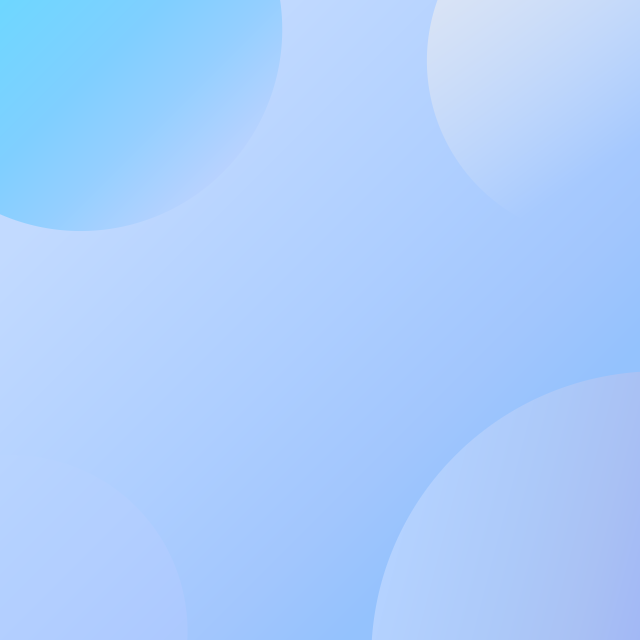
Write a Shadertoy shader that draws this background.

```glsl
// Four large soft gradient discs in the corners of a pale blue diagonal gradient.

// Discs: centre x, centre y, radius
const vec3 CYAN_DISC  = vec3(0.126, 0.954, 0.315);
const vec3 CREAM_DISC = vec3(0.947, 0.905, 0.280);
const vec3 LILAC_DISC = vec3(1.029, -0.029, 0.449);
const vec3 PALE_DISC  = vec3(0.018, 0.014, 0.275);

// Gradient directions, measured from the upper left corner
const vec2 DIAGONAL  = vec2(0.5, 0.5);
const vec2 CREAM_DIR = vec2(0.55, 0.835);
const vec2 LILAC_DIR = vec2(0.96, 0.25);

// Positions of the four colours along each gradient
const vec4 SKY_STOPS   = vec4(0.20, 0.50, 0.66, 0.77);
const vec4 CYAN_STOPS  = vec4(0.00, 0.13, 0.21, 0.31);
const vec4 LILAC_STOPS = vec4(0.80, 0.99, 1.11, 1.21);
const vec4 PALE_STOPS  = vec4(0.36, 0.44, 0.50, 0.63);
const vec2 CREAM_FADE  = vec2(0.376, 0.736);
const float CREAM_OPACITY = 0.80;

const vec3 SKY_LIGHT = vec3(0.761, 0.855, 1.000);
const vec3 SKY_MID   = vec3(0.680, 0.808, 1.000);
const vec3 SKY_BLUE  = vec3(0.635, 0.777, 0.993);
const vec3 SKY_DEEP  = vec3(0.580, 0.759, 0.992);

const vec3 CYAN_BRIGHT = vec3(0.431, 0.843, 1.000);
const vec3 CYAN_MID    = vec3(0.500, 0.812, 1.000);
const vec3 CYAN_SOFT   = vec3(0.580, 0.812, 1.000);
const vec3 CYAN_PALE   = vec3(0.722, 0.824, 1.000);

const vec3 LILAC_LIGHT = vec3(0.706, 0.824, 1.000);
const vec3 LILAC_MID   = vec3(0.675, 0.788, 0.975);
const vec3 LILAC_GREY  = vec3(0.663, 0.757, 0.957);
const vec3 LILAC_DEEP  = vec3(0.635, 0.722, 0.961);

const vec3 PALE_LIGHT = vec3(0.722, 0.831, 1.000);
const vec3 PALE_MID   = vec3(0.706, 0.819, 1.000);
const vec3 PALE_BLUE  = vec3(0.700, 0.810, 1.000);
const vec3 PALE_DEEP  = vec3(0.676, 0.788, 0.998);

const vec3 CREAM = vec3(0.882, 0.906, 0.953);

// Position of t between a and b, limited to 0..1
float span(float a, float b, float t) {
    return clamp((t - a) / (b - a), 0.0, 1.0);
}

// Piecewise linear gradient through four colours
vec3 ramp(float t, vec4 stops, vec3 a, vec3 b, vec3 c, vec3 d) {
    vec3 color = mix(a, b, span(stops.x, stops.y, t));
    color = mix(color, c, span(stops.y, stops.z, t));
    return mix(color, d, span(stops.z, stops.w, t));
}

// Antialiased coverage of a disc
float discMask(vec2 p, vec3 disc) {
    float pixel = 1.0 / iResolution.y;
    float edge = length(p - disc.xy) - disc.z;
    return clamp(0.5 - edge / pixel, 0.0, 1.0);
}

void mainImage(out vec4 fragColor, in vec2 fragCoord) {
    vec2 p = fragCoord / iResolution.y;
    vec2 fromTop = vec2(p.x, 1.0 - p.y);
    float diagonal = dot(fromTop, DIAGONAL);

    // Background
    vec3 color = ramp(diagonal, SKY_STOPS, SKY_LIGHT, SKY_MID, SKY_BLUE, SKY_DEEP);

    // Upper left disc
    vec3 cyan = ramp(diagonal, CYAN_STOPS, CYAN_BRIGHT, CYAN_MID, CYAN_SOFT, CYAN_PALE);
    color = mix(color, cyan, discMask(p, CYAN_DISC));

    // Upper right disc, fading out downwards
    float fade = 1.0 - span(CREAM_FADE.x, CREAM_FADE.y, dot(fromTop, CREAM_DIR));
    color = mix(color, CREAM, CREAM_OPACITY * fade * discMask(p, CREAM_DISC));

    // Lower right disc
    vec3 lilac = ramp(dot(fromTop, LILAC_DIR), LILAC_STOPS,
                      LILAC_LIGHT, LILAC_MID, LILAC_GREY, LILAC_DEEP);
    color = mix(color, lilac, discMask(p, LILAC_DISC));

    // Lower left disc
    vec3 pale = ramp(diagonal, PALE_STOPS, PALE_LIGHT, PALE_MID, PALE_BLUE, PALE_DEEP);
    color = mix(color, pale, discMask(p, PALE_DISC));

    fragColor = vec4(color, 1.0);
}
```
